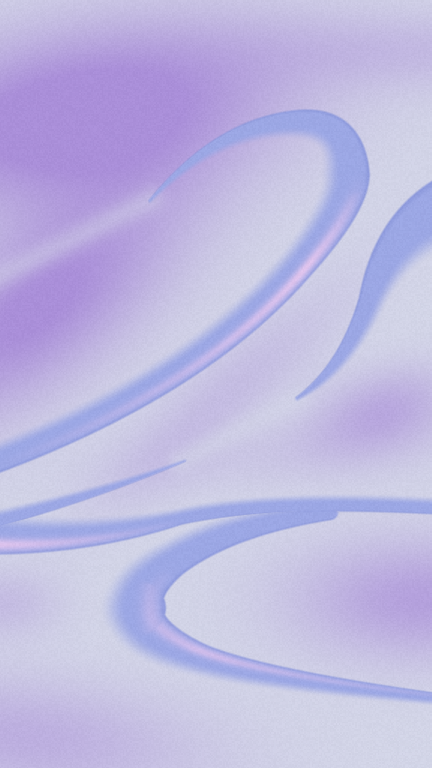
Write a WebGL 1 fragment shader that draws this background.

```glsl
precision highp float;

uniform vec2 u_resolution;

const vec3 PALE = vec3(0.825, 0.835, 0.905);
const vec3 VIOLET = vec3(0.665, 0.56, 0.85);
const vec3 BLUE = vec3(0.61, 0.655, 0.895);
const vec3 DEEP_BLUE = vec3(0.53, 0.58, 0.85);
const vec3 PINK = vec3(0.88, 0.77, 0.93);
const float SHARP_EDGE = 0.35;
const float CREASE_WIDTH = 3.0;
const float GRAIN_CELLS = 2.88;
const float GRAIN_AMOUNT = 0.025;

// Accumulated ribbon colour, its weight and the strongest coverage
vec3 ribbonTint = vec3(0.0);
float ribbonWeight = 0.0;
float ribbonCover = 0.0;

float hash(vec2 cell) {
  vec3 h = fract(vec3(cell.xyx) * 0.1031);
  h += dot(h, h.yzx + 33.33);
  return fract((h.x + h.y) * h.z);
}

// Soft tilted ellipse of violet
float pool(vec2 p, vec2 center, vec2 radius, float tilt) {
  float c = cos(tilt), s = sin(tilt);
  vec2 d = p - center;
  vec2 q = vec2(c * d.x + s * d.y, c * d.y - s * d.x) / radius;
  return exp(-dot(q, q));
}

// Soft light fold along a segment
float crease(vec2 p, vec2 a, vec2 b) {
  vec2 ab = b - a;
  float t = clamp(dot(p - a, ab) / dot(ab, ab), 0.0, 1.0);
  vec2 d = (p - a - ab * t) / CREASE_WIDTH;
  return exp(-dot(d, d));
}

// Tapered quadratic curve, crisp on its left side and soft on its right
void ribbon(vec2 p, vec2 a, vec2 b, vec2 c, vec2 widths, vec2 glows) {
  vec2 slope = 2.0 * (b - a);
  vec2 bend = a - 2.0 * b + c;
  float t = 0.0, best = 1e6;
  for (int i = 0; i <= 10; i++) {
    float s = float(i) / 10.0;
    vec2 d = a + (slope + bend * s) * s - p;
    if (dot(d, d) < best) {
      best = dot(d, d);
      t = s;
    }
  }
  // Refine the nearest point
  for (int i = 0; i < 4; i++) {
    vec2 d = a + (slope + bend * t) * t - p;
    vec2 v = slope + 2.0 * bend * t;
    float speed = dot(v, v);
    float curve = max(speed + 2.0 * dot(d, bend), 0.3 * speed);
    t = clamp(t - dot(d, v) / curve, 0.0, 1.0);
  }
  vec2 offset = p - a - (slope + bend * t) * t;
  vec2 tangent = normalize(slope + 2.0 * bend * t);
  float width = mix(widths.x, widths.y, t);
  float across = dot(offset, vec2(-tangent.y, tangent.x)) / width;

  float softEdge = 0.4 + 0.45 * width;
  float blur = mix(softEdge, SHARP_EDGE, smoothstep(-0.5, 0.6, across));
  float cover = 1.0 - smoothstep(-blur, blur, length(offset) - width);

  // Satin highlight and dark rim
  float band = (across - 0.42) / 0.36;
  float glow = mix(glows.x, glows.y, t) * exp(-band * band);
  vec3 tint = mix(BLUE, DEEP_BLUE, 0.75 * smoothstep(0.7, 1.0, across));
  tint = mix(tint, PINK, glow);

  float weight = cover * cover;
  ribbonTint += tint * weight;
  ribbonWeight += weight;
  ribbonCover = max(ribbonCover, cover);
}

void main() {
  // The canvas is 100 units wide
  vec2 p = 100.0 * gl_FragCoord.xy / u_resolution.x;

  // Violet pools over the pale ground
  float violet = 1.25 * pool(p, vec2(18.0, 151.0), vec2(47.0, 20.0), 0.18);
  violet += 1.05 * pool(p, vec2(8.0, 106.0), vec2(40.0, 17.0), 0.65);
  violet += 0.6 * pool(p, vec2(89.0, 83.0), vec2(17.0, 9.0), 0.3);
  violet += 0.35 * pool(p, vec2(52.0, 86.0), vec2(38.0, 9.0), 0.72);
  violet += 0.75 * pool(p, vec2(98.0, 39.0), vec2(30.0, 14.0), 0.0);
  violet += 0.55 * pool(p, vec2(5.0, 7.0), vec2(42.0, 14.0), -0.1);
  violet += 0.35 * pool(p, vec2(0.0, 38.0), vec2(14.0, 8.0), 0.0);
  violet += 0.35 * pool(p, vec2(100.0, 166.0), vec2(45.0, 9.0), 0.0);
  violet += 0.2 * pool(p, vec2(70.0, 73.0), vec2(45.0, 8.0), 0.1);
  violet = min(violet, 1.0);
  violet *= 1.0 - 0.45 * crease(p, vec2(-2.0, 113.0), vec2(35.0, 131.5));
  violet *= 1.0 - 0.6 * crease(p, vec2(42.0, 71.0), vec2(69.0, 85.5));
  vec3 color = mix(PALE, VIOLET, violet);

  // Large loop
  ribbon(p, vec2(34.7, 131.3), vec2(49.8, 148.1), vec2(67.1, 149.5), vec2(0.3, 2.6), vec2(0.0));
  ribbon(p, vec2(67.1, 149.5), vec2(81.0, 150.7), vec2(81.0, 137.3), vec2(2.6, 4.6), vec2(0.0));
  ribbon(p, vec2(81.0, 137.3), vec2(81.2, 130.3), vec2(69.4, 116.4), vec2(4.6, 3.5), vec2(0.0, 1.0));
  ribbon(p, vec2(69.4, 116.4), vec2(45.8, 88.7), vec2(-2.3, 70.6), vec2(3.5, 2.9), vec2(1.0, 0.0));
  // Right sweep
  ribbon(p, vec2(68.8, 85.6), vec2(79.9, 92.6), vec2(85.6, 108.3), vec2(0.4, 2.6), vec2(0.0));
  ribbon(p, vec2(85.6, 108.3), vec2(90.7, 124.1), vec2(103.0, 129.6), vec2(2.6, 7.0), vec2(0.0));
  // Left branch and horizontal fold
  ribbon(p, vec2(42.8, 71.1), vec2(23.1, 63.4), vec2(-2.3, 57.0), vec2(0.2, 1.7), vec2(0.0));
  ribbon(p, vec2(103.0, 60.2), vec2(62.5, 62.5), vec2(41.7, 57.9), vec2(1.6), vec2(0.0));
  ribbon(p, vec2(41.7, 57.9), vec2(20.8, 52.3), vec2(-2.3, 53.5), vec2(1.6, 4.1), vec2(0.0, 1.0));
  // Lower hook
  ribbon(p, vec2(76.4, 59.3), vec2(53.2, 56.5), vec2(40.5, 48.1), vec2(1.9, 3.7), vec2(0.0));
  ribbon(p, vec2(40.5, 48.1), vec2(31.9, 42.6), vec2(32.2, 37.0), vec2(3.7, 6.2), vec2(0.0, 0.4));
  ribbon(p, vec2(32.2, 37.0), vec2(32.4, 30.6), vec2(46.3, 25.7), vec2(6.2, 3.2), vec2(0.4, 0.7));
  ribbon(p, vec2(46.3, 25.7), vec2(60.2, 20.8), vec2(103.0, 16.0), vec2(3.2, 1.1), vec2(0.8, 0.1));
  color = mix(color, ribbonTint / max(ribbonWeight, 1e-5), ribbonCover);

  // Fine grain
  color += GRAIN_AMOUNT * (hash(floor(p * GRAIN_CELLS)) - 0.5);
  gl_FragColor = vec4(color, 1.0);
}
```
